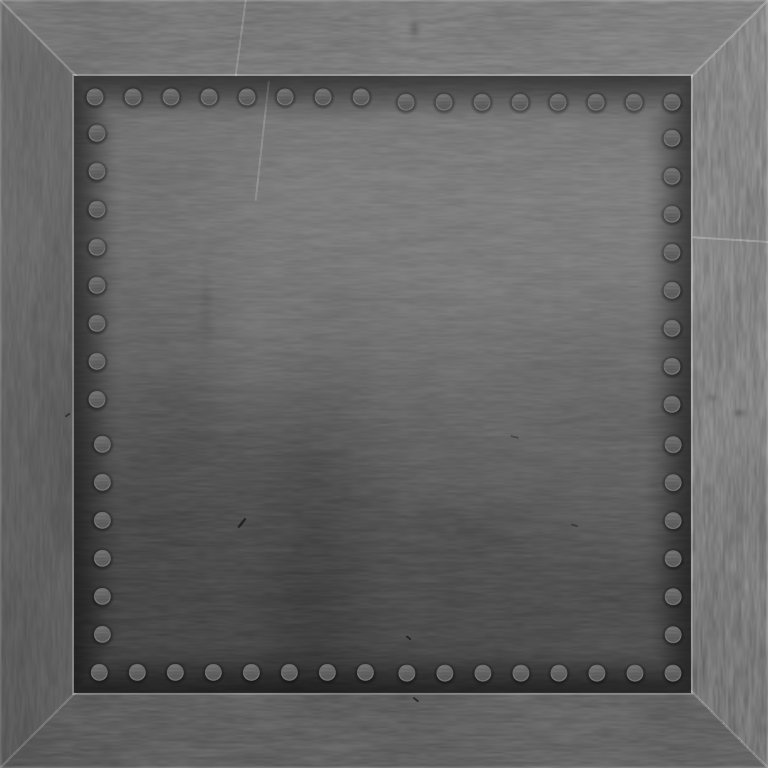
This texture is drawn by a three.js fragment shader. Its source:

```glsl
// Brushed steel plate with riveted border inside a mitred metal frame
varying vec2 vUv;

float hash(vec2 p) {
  p = fract(p * vec2(0.1031, 0.1137));
  p += dot(p, p.yx + 33.33);
  return fract((p.x + p.y) * p.x * 7.31);
}

float noise(vec2 p) {
  vec2 i = floor(p), f = fract(p);
  f = f * f * (3.0 - 2.0 * f);
  return mix(mix(hash(i), hash(i + vec2(1.0, 0.0)), f.x),
             mix(hash(i + vec2(0.0, 1.0)), hash(i + 1.0), f.x), f.y);
}

// Fine streaks running along the x axis, centred on zero
float brushed(vec2 p) {
  float n = 0.42 * noise(p * vec2(34.0, 300.0) + 17.0);
  n += 0.36 * noise(p * vec2(80.0, 450.0) + 91.0);
  n += 0.22 * noise(p * vec2(15.0, 110.0) + 43.0);
  return n - 0.5;
}

float segment(vec2 p, vec2 a, vec2 b) {
  vec2 d = b - a;
  return length(p - a - d * clamp(dot(p - a, d) / dot(d, d), 0.0, 1.0));
}

float line(float d, float width) {
  return 1.0 - smoothstep(width * 0.3, width, abs(d));
}

float blob(vec2 p, vec2 center, vec2 size) {
  vec2 d = (p - center) / size;
  return exp(-dot(d, d));
}

float plateTone(vec2 p, float inset) {
  float tone = mix(0.275, 0.462, smoothstep(0.05, 0.76, p.y));
  tone += 0.05 * (p.x - 0.45);
  tone -= 0.055 * blob(p, vec2(0.41, 0.27), vec2(0.07, 0.22));
  tone -= 0.03 * blob(p, vec2(0.23, 0.42), vec2(0.12, 0.14));
  tone += 0.025 * blob(p, vec2(0.58, 0.70), vec2(0.26, 0.14));
  tone += 0.025 * blob(p, vec2(0.33, 0.55), vec2(0.06, 0.10));
  tone += 0.075 * brushed(p) + 0.03 * (noise(p * vec2(5.0, 13.0)) - 0.5);
  return tone * mix(0.48, 1.0, smoothstep(-0.008, 0.065, inset));
}

float frameTone(vec2 p, vec2 c) {
  float tone;
  if (abs(c.x) > abs(c.y)) {
    tone = c.x > 0.0 ? 0.47 + 0.05 * smoothstep(0.1, 0.6, p.y)
                     : 0.365 + 0.06 * smoothstep(0.3, 0.9, p.y);
    tone += (c.x > 0.0 ? 0.16 : 0.08) * brushed(p.yx + 3.0);
  } else {
    tone = c.y > 0.0 ? 0.455 + 0.055 * p.x : 0.355 + 0.055 * p.x;
    tone += 0.10 * brushed(p + 5.0);
  }
  tone += 0.035 * (noise(p * 9.0) - 0.5);
  tone += 0.11 * line(abs(c.x) - abs(c.y), 0.0032);
  return tone + 0.08 * line(max(abs(c.x), abs(c.y)) - 0.5, 0.003);
}

// Domed stud: soft contact shadow, lit upper face, pale lower rim
float rivet(float tone, vec2 d) {
  float r = length(d);
  tone *= 1.0 - 0.32 * (1.0 - smoothstep(0.0105, 0.0165, length(d + vec2(0.0, 0.001))));
  float face = 0.39 + 6.0 * d.y + 0.10 * brushed(d * 1.6 + 2.0);
  face += 0.12 * line(r - 0.0103, 0.0017) * smoothstep(0.003, -0.008, d.y);
  return mix(tone, face, 1.0 - smoothstep(0.0102, 0.0118, r));
}

float rivets(float tone, vec2 p) {
  for (int n = 0; n < 16; n++) {
    float i = float(n);
    float late = step(7.5, i), lower = step(8.5, i);
    float along = i * 0.0495;
    tone = rivet(tone, p - vec2(0.1237 + along + 0.009 * late, 0.8737 - 0.0068 * late));
    tone = rivet(tone, p - vec2(0.1293 + along + 0.0045 * late, 0.1245 - 0.001 * late));
    if (n > 0 && n < 15) {
      tone = rivet(tone, p - vec2(0.1263 + 0.007 * lower, 0.8760 - along - 0.009 * lower));
      tone = rivet(tone, p - vec2(0.8750 + 0.0015 * lower, 0.8695 - along - 0.003 * lower));
    }
  }
  return tone;
}

// Pale scratches, dark nicks and stains
float wear(vec2 p) {
  float worn = 0.6 + 0.4 * noise(p * 90.0);
  float mark = 0.12 * line(segment(p, vec2(0.320, 1.0), vec2(0.307, 0.902)), 0.002);
  mark += 0.10 * line(segment(p, vec2(0.350, 0.894), vec2(0.333, 0.740)), 0.002);
  mark += 0.14 * line(segment(p, vec2(0.903, 0.691), vec2(1.0, 0.685)), 0.002);
  mark -= 0.22 * line(segment(p, vec2(0.311, 0.314), vec2(0.319, 0.324)), 0.0025);
  mark -= 0.16 * line(segment(p, vec2(0.666, 0.432), vec2(0.674, 0.430)), 0.002);
  mark -= 0.14 * line(segment(p, vec2(0.745, 0.317), vec2(0.751, 0.315)), 0.002);
  mark -= 0.18 * line(segment(p, vec2(0.530, 0.171), vec2(0.534, 0.168)), 0.002);
  mark -= 0.22 * line(segment(p, vec2(0.539, 0.091), vec2(0.544, 0.087)), 0.002);
  mark -= 0.20 * line(segment(p, vec2(0.086, 0.458), vec2(0.090, 0.461)), 0.002);
  mark -= 0.12 * blob(p, vec2(0.540, 0.963), vec2(0.006, 0.010));
  mark -= 0.13 * blob(p, vec2(0.963, 0.462), vec2(0.008, 0.005));
  mark -= 0.10 * blob(p, vec2(0.927, 0.482), vec2(0.006, 0.005));
  mark -= 0.04 * blob(p, vec2(0.268, 0.60), vec2(0.008, 0.05));
  return mark * worn;
}

void main() {
  vec2 p = vUv, c = p - 0.5;
  vec2 q = abs(p - vec2(0.498, 0.4995));
  float inset = 0.4017 - max(q.x, q.y);
  float inside = smoothstep(-0.0008, 0.0008, inset);
  float tone = mix(frameTone(p, c), rivets(plateTone(p, inset), p), inside);
  tone += 0.14 * line(inset + 0.0012, 0.002);
  tone += wear(p);
  gl_FragColor = vec4(vec3(tone), 1.0);
}
```
